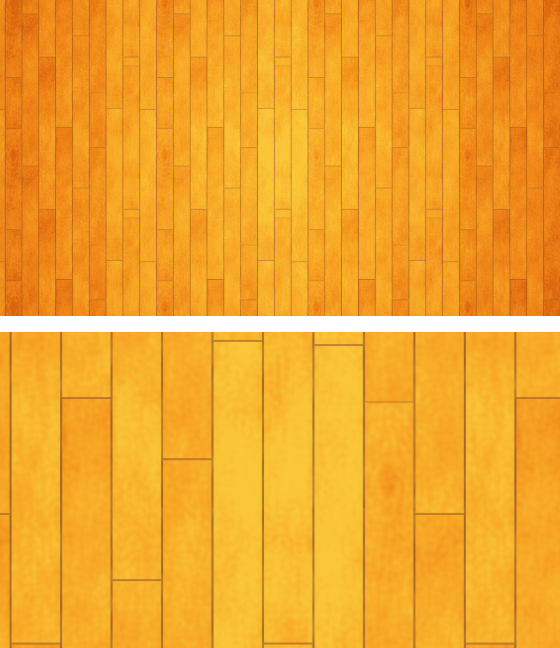
Top: the whole. Bottom: its middle third, enlarged.
Reproduce this texture procedurally as a WebGL 1 fragment shader.

```glsl
precision highp float;
// Golden hardwood floor: a repeating tile of nine staggered planks under a warm central glow.
uniform vec2 u_resolution;

const float PLANKS = 9.0;
const vec2 TILE = vec2(0.4792, 0.4815); // tile size in canvas heights

float hash(vec2 p) {
  return fract(sin(dot(p, vec2(127.1, 311.7))) * 4375.85);
}

vec2 gradient(vec2 cell) {
  float angle = 6.2832 * hash(cell);
  return vec2(cos(angle), sin(angle));
}

// Gradient noise, roughly -0.7 to 0.7
float noise(vec2 p) {
  vec2 i = floor(p), f = fract(p);
  vec2 w = f * f * f * (f * (f * 6.0 - 15.0) + 10.0);
  vec2 e = vec2(1.0, 0.0);
  float low = mix(dot(gradient(i), f), dot(gradient(i + e), f - e), w.x);
  float high = mix(dot(gradient(i + e.yx), f - e.yx), dot(gradient(i + 1.0), f - 1.0), w.x);
  return mix(low, high, w.y);
}

// Value of one plank out of three groups of three
float perPlank(float plank, vec3 first, vec3 second, vec3 third) {
  vec3 group = plank < 2.5 ? first : plank < 5.5 ? second : third;
  float column = mod(plank, 3.0);
  return column < 0.5 ? group.x : column < 1.5 ? group.y : group.z;
}

// Distance above the main joint of a second joint; zero where there is none
float secondJoint(float plank) {
  if (plank < 0.5) return 0.664;
  if (abs(plank - 5.0) < 0.5) return 0.36;
  if (abs(plank - 7.0) < 0.5) return 0.942;
  return 0.0;
}

float lineCoverage(float dist, float halfWidth) {
  return clamp((halfWidth - dist) * u_resolution.y + 0.5, 0.0, 1.0);
}

vec3 woodColor(float tone) {
  vec3 color = mix(vec3(0.85, 0.39, 0.055), vec3(0.93, 0.51, 0.09), smoothstep(-0.2, 0.22, tone));
  color = mix(color, vec3(0.97, 0.65, 0.145), smoothstep(0.12, 0.68, tone));
  return mix(color, vec3(0.98, 0.78, 0.22), smoothstep(0.55, 1.15, tone));
}

void main() {
  vec2 uv = gl_FragCoord.xy / u_resolution;
  vec2 p = gl_FragCoord.xy / u_resolution.y;

  // Tile, plank and board coordinates
  vec2 q = fract((p - vec2(0.0162, 0.0)) / TILE);
  float plank = min(floor(q.x * PLANKS), PLANKS - 1.0);
  float across = q.x * PLANKS - plank;
  float jointHeight = perPlank(plank, vec3(0.567, 0.986, 0.702),
                               vec3(0.240, 0.841, 0.106), vec3(0.365, 0.702, 0.356));
  float along = fract(q.y - jointHeight);
  float split = secondJoint(plank);
  float board = plank + 20.0 * step(split, along);
  vec2 seed = vec2(board * 17.0, board * 5.0);

  // Central glow, falling off fastest sideways
  float tone = 0.985 - 0.76 * length((uv - 0.5) * vec2(2.0, 1.0));

  // Plank shade, some boards darker toward the top end, with soft blotches
  tone += 0.13 * perPlank(plank, vec3(-1.0, -0.4, 0.6), vec3(0.1, 0.3, -0.8), vec3(0.7, 0.3, 0.8));
  float darkEnd = abs(plank - 2.5) < 1.0 ? 0.30 : 0.12 * hash(seed + 8.0);
  tone -= darkEnd * smoothstep(0.5, 0.95, along);
  tone += 0.28 * noise(vec2(across * 0.9, along * 5.0) + seed);
  tone += 0.15 * noise(vec2(across * 2.2, along * 16.0) + seed + 40.0);

  // Long fibres and fine speckle
  tone += 0.11 * noise(vec2(across * 9.0, along * 16.0) + seed + 70.0);
  tone += 0.16 * noise(vec2(across * 8.0, along * 75.0) + seed + 90.0);

  // Growth rings, strongest around the knot of the first plank
  vec2 knot = vec2(across - 0.45, (along - 0.49) * PLANKS * 0.6);
  float radius = length(knot) + 0.15 * noise(vec2(across * 2.0, along * 14.0) + seed);
  float figured = plank < 0.5 ? 1.0 : 0.35 * step(0.5, hash(seed + 5.0));
  tone += 0.065 * figured * sin(radius * 32.0) * exp(-0.6 * radius);
  if (plank < 0.5) tone -= 0.25 * exp(-25.0 * dot(knot, knot));

  vec3 color = woodColor(tone);

  // Long seams, worn unevenly, and end joints
  float seamIndex = mod(floor(q.x * PLANKS + 0.5), PLANKS);
  float wear = 0.82 + 0.12 * hash(vec2(seamIndex, 2.0))
             + 0.35 * noise(vec2(seamIndex * 7.0 + 0.5, q.y * 24.0));
  float seamDist = min(across, 1.0 - across) * TILE.x / PLANKS;
  float mainDist = min(along, 1.0 - along) * TILE.y;
  float splitDist = abs(along - split) * TILE.y;
  float seam = lineCoverage(seamDist, 0.0011) * clamp(wear, 0.0, 1.0);
  float joint = max(0.75 * lineCoverage(mainDist, 0.0011), 0.4 * lineCoverage(splitDist, 0.0011));
  vec3 groove = mix(vec3(0.64, 0.36, 0.17), color * 0.8, 0.35);
  color = mix(color, groove, max(seam, joint));

  // Faint bevel beside the seams
  color *= 1.0 - 0.04 * exp(-seamDist * 450.0);

  gl_FragColor = vec4(clamp(color, 0.0, 1.0), 1.0);
}
```
